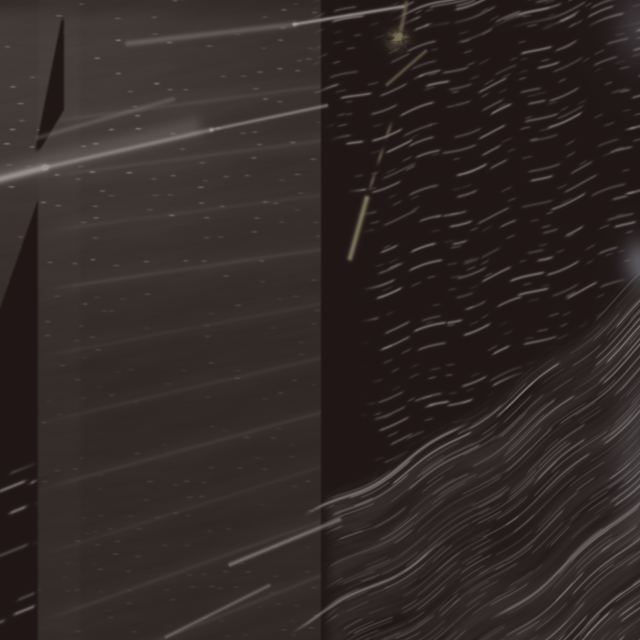
Give the GLSL for this texture, as a Shadertoy shader.

```glsl
// Scratched dark surface: a dull brown panel beside a near-black field,
// crossed by fanned streaks, short dashes and a sweep of curved strands.
// Dashes are cellular capsules in sheared space; tone is layered sines.

const vec3 DARK = vec3(0.125, 0.088, 0.088);
const vec3 PANEL = vec3(0.188, 0.163, 0.145);
const vec3 PANEL_LIT = vec3(0.255, 0.228, 0.215);
const vec3 ASH = vec3(0.235, 0.205, 0.195);
const vec3 PALE = vec3(0.62, 0.59, 0.58);
const vec3 STRAW = vec3(0.53, 0.49, 0.38);
const vec3 COOL = vec3(0.5, 0.51, 0.55);

vec3 hash3(vec2 p) {
    vec3 q = fract(p.xyx * vec3(0.1031, 0.103, 0.0973));
    q += dot(q, q.yxz + 33.33);
    return fract((q.xxy + q.yzz) * q.zyx);
}

float layeredSines(vec2 p) {
    float sum = 0.0, gain = 0.5;
    for (int i = 0; i < 5; i++) {
        sum += gain * sin(p.x + 1.7 * sin(p.y * 0.8)) * sin(p.y + 1.3 * sin(p.x * 0.7));
        p = mat2(1.5, 0.35, -0.6, 1.9) * p + 2.3;
        gain *= 0.72;
    }
    return sum;
}

float band(float v, float lo, float hi, float soft) {
    return smoothstep(lo - soft, lo + soft, v) * (1.0 - smoothstep(hi - soft, hi + soft, v));
}

float ridge(float d, float width) {
    return exp(-d * d / (width * width));
}

float glow(vec2 p, vec2 center, vec2 radius) {
    return ridge(length((p - center) / radius), 1.0);
}

// Soft segment from ends.xy to ends.zw
float stroke(vec2 p, vec4 ends, float width) {
    vec2 ab = ends.zw - ends.xy, ap = p - ends.xy;
    float t = clamp(dot(ap, ab) / dot(ab, ab), 0.0, 1.0);
    return ridge(length(ap - ab * t), width);
}

// One randomly placed horizontal capsule per cell
float dashes(vec2 p, vec2 cell, float reach, float width, float density, float seed) {
    vec2 id = floor(p / cell);
    float best = 0.0;
    for (int k = 0; k < 9; k++) {
        vec2 c = id + vec2(k % 3 - 1, k / 3 - 1);
        vec3 h = hash3(c + seed);
        vec2 d = p - (c + 0.15 + 0.7 * h.xy) * cell;
        d.x = max(abs(d.x) - reach * cell.x * (0.3 + 0.7 * h.z), 0.0) * 0.5;
        float on = step(fract(h.z * 7.3 + h.x), density);
        best = max(best, on * (0.35 + 0.65 * h.y) * ridge(length(d), width));
    }
    return best;
}

// Streaks that flatten toward the top of the panel
float fan(vec2 p) {
    float sum = 0.0;
    for (int i = 0; i < 10; i++) {
        float level = 0.1 + 0.085 * float(i);
        float d = p.y - level - max(0.45 - 0.5 * level, 0.13) * (p.x - 0.5);
        sum += (0.5 + 0.5 * hash3(vec2(i, 4)).x) * (ridge(d, 0.0035) + 0.4 * ridge(d, 0.017));
    }
    return sum;
}

void mainImage(out vec4 fragColor, in vec2 fragCoord) {
    vec2 uv = fragCoord / iResolution.xy;
    float x = uv.x, y = uv.y, h = y - 0.765;

    // Panel and the dark wedges on its left
    float wedge = band(x, 0.06 - max(0.69 - y, 0.0) * 0.35, 0.059, 0.003) * (1.0 - smoothstep(0.68, 0.7, y));
    wedge += band(x, 0.055 + 0.2 * h, min(0.1, 0.062 + 0.6 * h), 0.003) * band(y, 0.765, 0.97, 0.006);
    float panel = (1.0 - smoothstep(0.499, 0.504, x)) * (1.0 - min(wedge, 1.0));
    float lit = smoothstep(0.35, 0.88, y) * (1.0 - 0.55 * smoothstep(0.15, 0.5, x));
    vec3 tone = mix(PANEL, PANEL_LIT, lit) + 0.012 * band(x, 0.06, 0.125, 0.006);
    tone += 0.009 * layeredSines(vec2(x * 14.0, (y - 0.2 * x) * 70.0));
    tone -= 0.05 * smoothstep(0.96, 1.0, y) * (1.0 - x);
    tone += smoothstep(0.05, 0.14, x) * 0.045 * fan(uv);
    tone += 0.16 * dashes(uv, vec2(0.028, 0.023), 0.04, 0.0018, 0.35, 11.0) * (0.4 + lit);
    vec3 col = mix(DARK, tone, panel);

    // Curved flow on the lower right
    float t = x - 0.495;
    float q = y - 0.2 - 0.5 * t - 0.42 * t * t + 0.006 * sin(x * 31.0 + y * 9.0);
    vec2 flow = vec2(x, q);
    float sweep = smoothstep(0.5, 0.53, x) * (1.0 - smoothstep(-0.02, 0.025, q));
    float ash = 0.55 + 0.55 * layeredSines(flow * vec2(11.0, 42.0));
    ash *= 1.0 - 0.75 * glow(uv, vec2(0.79, 0.16), vec2(0.1, 0.08));
    col = mix(col, ASH, sweep * clamp(ash, 0.0, 1.0) * 0.85);
    float strands = dashes(flow, vec2(0.13, 0.014), 0.5, 0.0022, 0.6, 23.0);
    strands *= 0.25 + 0.6 * ridge(q, 0.055) + 0.5 * smoothstep(0.7, 1.0, x);
    strands += 0.35 * dashes(flow, vec2(0.06, 0.009), 0.45, 0.0018, 0.6, 37.0);
    col = mix(col, PALE, min(strands, 1.0) * sweep * 0.75);

    // Short dashes over the black field, top right and lower left
    float field = smoothstep(0.56, 0.6, x + 0.08 * smoothstep(0.6, 0.9, y)) * smoothstep(0.0, 0.04, q);
    vec2 tilted = vec2(x, y - 0.17 * x - 0.12 * x * x + 0.004 * sin(x * 45.0));
    float marks = dashes(tilted, vec2(0.058, 0.025), 0.38, 0.0024, 0.68, 51.0);
    marks += 0.45 * dashes(tilted, vec2(0.03, 0.02), 0.15, 0.002, 0.45, 67.0);
    marks *= field;
    marks += dashes(tilted, vec2(0.1, 0.015), 0.55, 0.0025, 0.8, 73.0)
        * smoothstep(0.95, 0.98, y) * smoothstep(0.6, 0.66, x);
    marks += dashes(vec2(x, y - 0.4 * x), vec2(0.06, 0.04), 0.4, 0.003, 0.8, 83.0)
        * band(y, 0.02, 0.27, 0.02) * (1.0 - smoothstep(0.05, 0.062, x));
    col = mix(col, PALE, min(marks, 1.0) * 0.6);

    // Long bright streaks and their haze
    float bright = 0.25 * stroke(uv, vec4(0.0, 0.728, 0.3, 0.8), 0.017);
    bright += 0.7 * stroke(uv, vec4(0.0, 0.72, 0.07, 0.738), 0.006);
    bright += 0.5 * stroke(uv, vec4(0.07, 0.738, 0.33, 0.797), 0.004);
    bright += 0.6 * stroke(uv, vec4(0.33, 0.797, 0.51, 0.835), 0.003);
    bright += 0.35 * stroke(uv, vec4(0.2, 0.932, 0.46, 0.962), 0.005);
    bright += 0.8 * stroke(uv, vec4(0.46, 0.962, 0.63, 0.99), 0.003);
    bright += 0.25 * stroke(uv, vec4(0.06, 0.785, 0.27, 0.845), 0.004);
    bright += 0.55 * stroke(uv, vec4(0.36, 0.118, 0.53, 0.188), 0.0035);
    bright += 0.4 * stroke(uv, vec4(0.26, 0.005, 0.42, 0.085), 0.003);
    bright += 0.6 * ridge(q, 0.003) * band(x, 0.49, 0.72, 0.02);
    bright += 0.5 * ridge(q + 0.163, 0.003) * band(x, 0.47, 0.68, 0.02);
    bright += 0.5 * ridge(q + 0.34, 0.003) * smoothstep(0.76, 0.8, x);
    col = mix(col, PALE, min(bright, 1.0));

    // Straw scratch, splash and cool edge glows
    float scratch = stroke(uv, vec4(0.547, 0.597, 0.573, 0.69), 0.0045);
    scratch += stroke(uv, vec4(0.573, 0.69, 0.612, 0.81), 0.003) * (0.3 + 0.3 * sin(y * 160.0));
    scratch += 0.6 * stroke(uv, vec4(0.605, 0.868, 0.665, 0.92), 0.003);
    scratch += 0.6 * stroke(uv, vec4(0.624, 0.94, 0.635, 0.995), 0.004);
    scratch += glow(uv, vec2(0.622, 0.938), vec2(0.015)) * (0.65 + 0.7 * layeredSines(uv * 150.0));
    col = mix(col, STRAW, clamp(scratch, 0.0, 1.0) * 0.85);
    float edge = glow(uv, vec2(1.0, 0.59), vec2(0.025, 0.035));
    edge += 0.5 * glow(uv, vec2(1.0, 0.96), vec2(0.04, 0.06));
    edge += 0.4 * glow(uv, vec2(1.0, 0.28), vec2(0.04, 0.11));
    col = mix(col, COOL, min(edge, 1.0) * 0.6);

    fragColor = vec4(col, 1.0);
}
```
